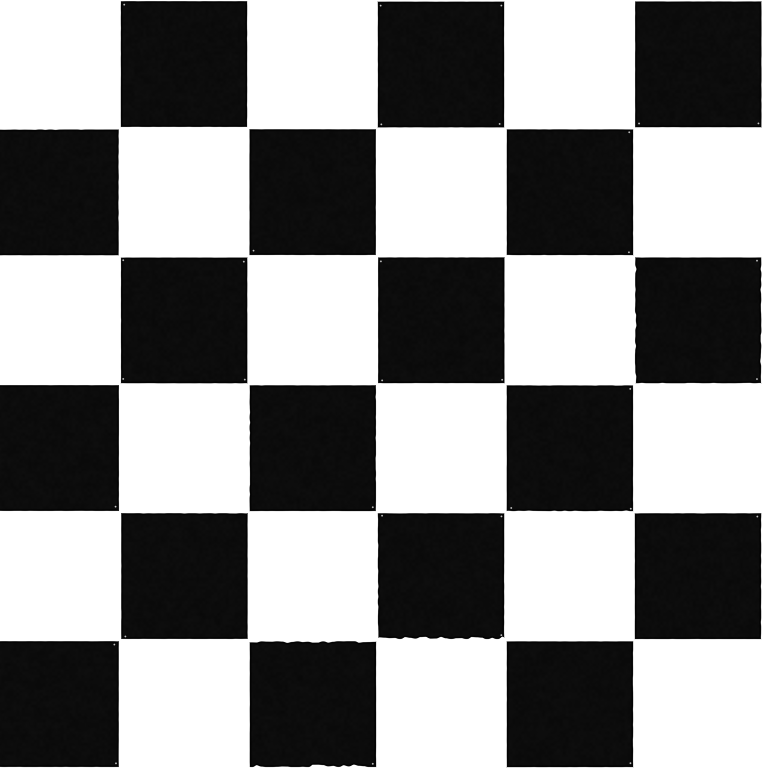
A Shadertoy shader for this pattern:

```glsl
// Black and white checkerboard, six rows by about six columns, with hairline gaps.
// Each dark tile is a box distance with slightly jittered place, ragged sides,
// a darker rim, soft grain and a few pale pinholes. Units are canvas heights.

#define PITCH vec2(0.16732, 0.16667)      // spacing of the tiles
#define ORIGIN vec2(-0.0111, -0.0004)     // lower left corner of tile (0, 0)
#define HALF_SIZE vec2(0.0823, 0.0819)    // half extent of a dark tile
#define PAPER vec3(1.0)
#define INK vec3(0.046)
#define GRAIN 0.022                       // brightness range of the ink
#define RIM_WIDTH 0.0035
#define JITTER 0.0007                     // wander of a tile from its place
#define RAGGED 0.0032                     // deepest bite into a worn side
#define PINHOLE 0.0011                    // radius of a pale speck

float hash(vec2 p) {
    vec3 q = fract(vec3(p.xyx) * 0.1031);
    q += dot(q, q.yzx + 33.33);
    return fract((q.x + q.y) * q.z);
}

vec2 hash2(vec2 p) {
    return vec2(hash(p + 17.3), hash(p + 61.7));
}

float valueNoise(vec2 p) {
    vec2 i = floor(p), f = fract(p);
    f = f * f * (3.0 - 2.0 * f);
    return mix(mix(hash(i), hash(i + vec2(1, 0)), f.x),
               mix(hash(i + vec2(0, 1)), hash(i + vec2(1, 1)), f.x), f.y);
}

// Depth of wear at position t along one side; most sides stay nearly clean.
float sideWear(float t, float sideId) {
    float strength = 0.06 + pow(hash(vec2(sideId, 5.0)), 9.0);
    float bite = valueNoise(vec2(t * 150.0 + 40.0, sideId));
    return RAGGED * strength * bite * bite;
}

// Signed distance to a worn tile, negative inside.
float tileDistance(vec2 p, float id) {
    vec2 side = step(0.0, p);
    vec2 wear = vec2(sideWear(p.y, id + side.x), sideWear(p.x, id + 2.0 + side.y));
    vec2 d = abs(p) - HALF_SIZE + wear;
    return max(d.x, d.y);
}

float speck(vec2 p, float radius, float blur) {
    return 1.0 - smoothstep(radius - blur, radius + blur, length(p));
}

// Pale pinholes: some beside the corners, rarely one further inside.
float pinholes(vec2 p, vec2 tile, float id, float blur) {
    vec2 side = step(0.0, p);
    float corner = id + 5.0 + side.x + 2.0 * side.y;
    vec2 inset = 0.003 + 0.003 * hash2(vec2(corner, 2.0));
    float amount = 0.75 * step(0.6, hash(vec2(corner, 9.0)));
    float holes = amount * speck(abs(p) - HALF_SIZE + inset, PINHOLE, blur);
    vec2 inner = (hash2(tile + 3.0) - 0.5) * 1.5 * HALF_SIZE;
    float rare = 0.6 * step(0.88, hash(tile + 29.0));
    return max(holes, rare * speck(p - inner, PINHOLE, blur));
}

void mainImage(out vec4 fragColor, in vec2 fragCoord) {
    vec2 uv = fragCoord / iResolution.y;
    float blur = max(0.7 / iResolution.y, 0.0009);

    // Locate the tile and the point within it
    vec2 grid = (uv - ORIGIN) / PITCH;
    vec2 tile = floor(grid);
    vec2 p = (fract(grid) - 0.5) * PITCH;
    p -= (hash2(tile + 11.0) - 0.5) * JITTER;
    float id = 10.0 * (tile.x + 8.0 * tile.y) + 20.0;
    float isDark = 1.0 - mod(tile.x + tile.y, 2.0);

    // Ink: mottled middle, darker towards the rim
    float d = tileDistance(p, id);
    float mottle = 0.6 * valueNoise(uv * 260.0) + 0.4 * valueNoise(uv * 95.0 + 7.0);
    vec3 ink = INK + GRAIN * (mottle - 0.5);
    ink *= mix(0.25, 1.0, smoothstep(0.3, 1.0, -d / RIM_WIDTH));
    ink = mix(ink, PAPER, pinholes(p, tile, id, blur));

    float cover = isDark * (1.0 - smoothstep(-blur, blur, d));
    fragColor = vec4(mix(PAPER, ink, cover), 1.0);
}
```
